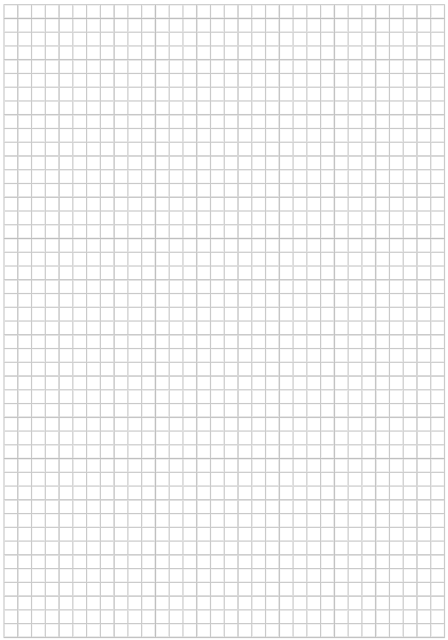
Reproduce this pattern procedurally as a WebGL 1 fragment shader.

```glsl
precision mediump float;

// Squared paper: a 32 by 46 grid of fine grey rules on a white sheet.
// Each axis finds its nearest rule and integrates that rule over a soft pixel;
// every third rule or so is slightly heavier, as on a printed sheet.

uniform vec2 u_resolution;

// Lengths are in sheet units: the canvas is always SHEET units wide and high.
const vec2 SHEET = vec2(358.0, 512.0);
const vec2 CELLS = vec2(32.0, 46.0);
const vec2 GRID_MIN = vec2(3.2, 3.75);      // left and top rules
const vec2 GRID_MAX = vec2(355.2, 509.9);   // right and bottom rules
const float FINE_WIDTH = 0.80;
const float HEAVY_WIDTH = 1.05;
const float HEAVY_PERIOD = 3.2;             // rules between heavy ones
const float HEAVY_START = 4.0;
const float SOFTNESS = 1.2;                 // filter size in pixels
const vec3 PAPER = vec3(1.0);
const vec3 INK = vec3(0.75);

// Share of a box filter covered by a stripe whose centre is offset away.
float stripeCoverage(float offset, float width, float filterSize) {
  float h = 0.5 * filterSize;
  float upper = clamp(offset + 0.5 * width, -h, h);
  float lower = clamp(offset - 0.5 * width, -h, h);
  return (upper - lower) / filterSize;
}

// Width of a rule, from its index along the axis.
float ruleWidth(float index) {
  float phase = fract((index - HEAVY_START) / HEAVY_PERIOD + 0.01);
  float heavy = 1.0 - step(1.0 / HEAVY_PERIOD, phase);
  return mix(FINE_WIDTH, HEAVY_WIDTH, heavy);
}

// Ink from the nearest of the evenly spaced rules on one axis.
float rules(float x, float first, float last, float cells, float filterSize) {
  float pitch = (last - first) / cells;
  float index = clamp(floor((x - first) / pitch + 0.5), 0.0, cells);
  return stripeCoverage(x - first - index * pitch, ruleWidth(index), filterSize);
}

// Limits the rules to the span between the two outer ones.
float span(float x, float first, float last, float filterSize) {
  float size = last - first + FINE_WIDTH;
  return stripeCoverage(x - 0.5 * (first + last), size, filterSize);
}

void main() {
  vec2 p = gl_FragCoord.xy / u_resolution * SHEET;
  p.y = SHEET.y - p.y;                      // rows are counted from the top
  vec2 soft = SOFTNESS * SHEET / u_resolution;

  float columns = rules(p.x, GRID_MIN.x, GRID_MAX.x, CELLS.x, soft.x)
                * span(p.y, GRID_MIN.y, GRID_MAX.y, soft.y);
  float rows = rules(p.y, GRID_MIN.y, GRID_MAX.y, CELLS.y, soft.y)
             * span(p.x, GRID_MIN.x, GRID_MAX.x, soft.x);

  gl_FragColor = vec4(mix(PAPER, INK, max(columns, rows)), 1.0);
}
```
